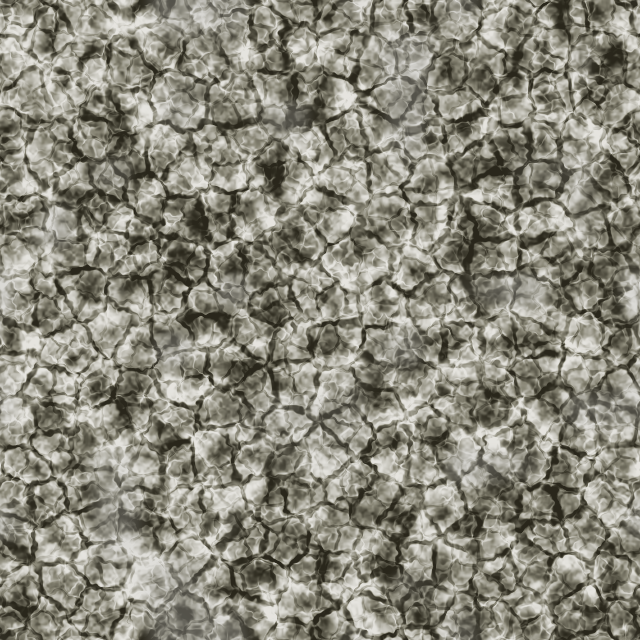
Give the GLSL for this texture, as a three.js fragment shader.

```glsl
// Draws weathered grey-olive stone: pale mottled cells split by dark, frayed cracks.
varying vec2 vUv;

const vec3 DARK_OLIVE = vec3(0.16, 0.15, 0.105);
const vec3 MID_OLIVE = vec3(0.535, 0.525, 0.46);
const vec3 PALE_STONE = vec3(0.90, 0.895, 0.875);
const vec3 HAZE_GREY = vec3(0.73, 0.73, 0.73);

// Whole numbers of repeats across the tile
const float LARGE_CELLS = 16.0;
const float SMALL_CELLS = 24.0;
const float VEIN_CELLS = 50.0;
const float MOTTLE_REPEATS = 26.0;
const float HAZE_REPEATS = 11.0;
const float FRAY_REPEATS = 54.0;
const float FINE_FRAY_REPEATS = 140.0;

const float BASE_TONE = 0.605;
const float LARGE_RIM = 0.42;
const float SMALL_RIM = 0.34;
const float MEAN_RIM = 0.41;
const float MAX_RIM = 0.72;
const float MOTTLE_CONTRAST = 1.25;
const float MOTTLE_GAIN = 0.85;
const float LARGE_CRACK = 0.46;
const float SMALL_CRACK = 0.28;
const float VEIN_LIGHT = 0.2;
const float HAZE_AMOUNT = 0.3;
const float FRAY_SIZE = 0.008;
const float FINE_FRAY_SIZE = 0.006;

vec2 hash2(vec2 cell, float period, float seed) {
  vec2 key = floor(mod(cell + 0.5, period)) + seed;
  vec2 mixed = vec2(dot(key, vec2(127.1, 311.7)), dot(key, vec2(269.5, 183.3)));
  return fract(sin(mixed) * 43758.547);
}

// Pair of smooth value noises that wrap after one tile
vec2 noise2(vec2 uv, float period, float seed) {
  vec2 p = uv * period;
  vec2 cell = floor(p);
  vec2 f = fract(p);
  f = f * f * (3.0 - 2.0 * f);
  vec2 low = mix(hash2(cell, period, seed),
                 hash2(cell + vec2(1.0, 0.0), period, seed), f.x);
  vec2 high = mix(hash2(cell + vec2(0.0, 1.0), period, seed),
                  hash2(cell + vec2(1.0, 1.0), period, seed), f.x);
  return mix(low, high, f.y);
}

float mottle(vec2 uv) {
  float sum = 0.0;
  float total = 0.0;
  float weight = 1.0;
  float period = MOTTLE_REPEATS;
  for (int octave = 0; octave < 4; octave++) {
    sum += weight * noise2(uv, period, 3.0 + float(octave)).x;
    total += weight;
    weight *= MOTTLE_GAIN;
    period *= 2.0;
  }
  return sum / total;
}

// Distances to the three nearest cell centres, in cell widths
vec3 cellDistances(vec2 uv, float period, float seed) {
  vec2 p = uv * period;
  vec2 home = floor(p);
  vec3 nearest = vec3(8.0);
  for (int y = -1; y <= 1; y++) {
    for (int x = -1; x <= 1; x++) {
      vec2 cell = home + vec2(float(x), float(y));
      vec2 centre = cell + 0.5 + 0.9 * (hash2(cell, period, seed) - 0.5);
      float d = distance(p, centre);
      if (d < nearest.x) nearest = vec3(d, nearest.xy);
      else if (d < nearest.y) nearest = vec3(nearest.x, d, nearest.y);
      else nearest.z = min(nearest.z, d);
    }
  }
  return nearest;
}

// Dark line between cells, pinched to a pale star where three cells meet
float crack(vec3 cell, float width, float pinch) {
  float line = 1.0 - smoothstep(0.3 * width, width, cell.y - cell.x);
  float arm = smoothstep(0.02, 0.2, cell.z - cell.x);
  return line * mix(1.0, arm, pinch);
}

void main() {
  // Fray the cell borders
  vec2 fray = FRAY_SIZE * (noise2(vUv, FRAY_REPEATS, 11.0) - 0.5)
            + FINE_FRAY_SIZE * (noise2(vUv, FINE_FRAY_REPEATS, 17.0) - 0.5);
  vec2 uv = vUv + fray;

  vec3 large = cellDistances(uv, LARGE_CELLS, 23.0);
  vec3 small = cellDistances(uv, SMALL_CELLS, 31.0);
  vec3 fine = cellDistances(uv, VEIN_CELLS, 47.0);
  vec2 strength = 0.45 + 0.7 * noise2(vUv, SMALL_CELLS, 53.0);
  vec2 patches = noise2(vUv, HAZE_REPEATS, 61.0);
  float veinStrength = smoothstep(0.25, 0.8, noise2(vUv, VEIN_CELLS, 71.0).x);

  // Dark cell hearts, pale rims, mottling and broken fine veins
  float tone = BASE_TONE + MOTTLE_CONTRAST * (mottle(vUv + 0.5 * fray) - 0.5);
  tone += LARGE_RIM * (min(large.x, MAX_RIM) - MEAN_RIM);
  tone += SMALL_RIM * (min(small.x, MAX_RIM) - MEAN_RIM);
  tone += VEIN_LIGHT * veinStrength * (1.0 - smoothstep(0.0, 0.28, fine.y - fine.x));

  // Two overlaid crack networks
  tone -= LARGE_CRACK * strength.x * crack(large, 0.17, patches.y);
  tone -= SMALL_CRACK * strength.y * crack(small, 0.19, 0.8);

  // Colour ramp and thin grey haze
  float t = smoothstep(0.0, 1.0, tone);
  vec3 colour = mix(DARK_OLIVE, MID_OLIVE, min(2.0 * t, 1.0));
  colour = mix(colour, PALE_STONE, max(2.0 * t - 1.0, 0.0));
  float haze = HAZE_AMOUNT * smoothstep(0.6, 0.95, patches.x);
  gl_FragColor = vec4(mix(colour, HAZE_GREY, haze), 1.0);
}
```
